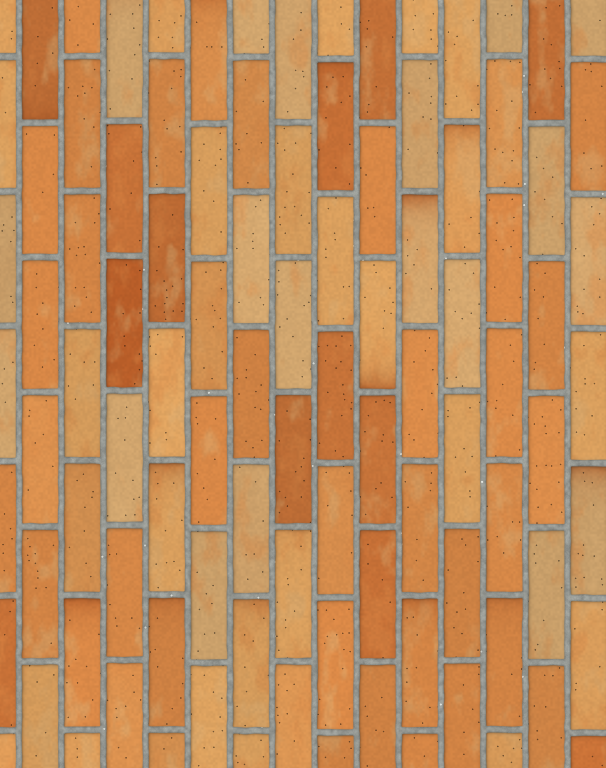
Reproduce this texture procedurally as a Shadertoy shader.

```glsl
// Upright glazed bricks in a half-step running bond with grey mortar joints.
// A staggered grid gives each brick an id; rounded-box distance cuts the joints,
// and hashes and value noise vary the firing colour, scorched ends and pinholes.

#define REPEATS vec2(14.36, 5.70)   // bricks across and down the canvas
#define COLUMN_SHIFT 0.55           // phase of the first column
#define ROW_SHIFT vec2(0.726, 0.209) // phase of even and odd columns
#define JOINT vec2(0.0080, 0.0086)  // mortar widths, in canvas heights
#define WOBBLE 0.0012               // unevenness of the brick edges
#define RUST_SHARE 0.13             // fraction of hard-fired bricks
#define HONEY vec3(0.86, 0.63, 0.37)
#define ORANGE vec3(0.83, 0.52, 0.27)
#define PALE vec3(0.80, 0.64, 0.43)
#define RUST vec3(0.73, 0.37, 0.16)
#define MORTAR vec3(0.58, 0.59, 0.57)

float hash(vec2 p) {
    vec3 q = fract(vec3(p.xyx) * 0.1031);
    q += dot(q, q.yzx + 33.33);
    return fract((q.x + q.y) * q.z);
}

float noise(vec2 p) {
    vec2 i = floor(p), f = fract(p);
    f = f * f * (3.0 - 2.0 * f);
    return mix(mix(hash(i), hash(i + vec2(1, 0)), f.x),
               mix(hash(i + vec2(0, 1)), hash(i + vec2(1, 1)), f.x), f.y);
}

float fbm(vec2 p) {
    float sum = 0.0, amp = 0.5;
    for (int i = 0; i < 4; i++) {
        sum += amp * noise(p);
        p = p * 2.03 + 17.3;
        amp *= 0.5;
    }
    return sum / 0.9375;
}

float roundedBox(vec2 p, vec2 halfSize, float radius) {
    vec2 d = abs(p) - halfSize + radius;
    return length(max(d, 0.0)) + min(max(d.x, d.y), 0.0) - radius;
}

// Coverage of sparse dots, at most one in each small cell
float specks(vec2 p, float cell, float share, float radius, float pixel) {
    vec2 id = floor(p / cell) + 50.0;
    vec2 centre = 0.25 + 0.5 * vec2(hash(id + 3.7), hash(id + 81.2));
    float dist = length(fract(p / cell) - centre) * cell;
    float dot1 = 1.0 - smoothstep(radius - pixel * 0.5, radius + pixel * 0.5, dist);
    return dot1 * step(hash(id + 40.1), share);
}

vec3 brickColour(vec2 id, vec2 q, vec2 halfSize, vec2 p) {
    float tone = hash(id + 11.0), kind = hash(id + 57.0);
    vec3 c = mix(HONEY, ORANGE, smoothstep(0.3, 0.75, tone));
    c = mix(c, PALE, step(kind, 0.17) * 0.9);
    c = mix(c, RUST, step(1.0 - RUST_SHARE, kind) * (0.7 + 0.3 * tone));

    // Soft clouds in the glaze
    vec2 seed = id * 7.31;
    float cloud = fbm(p * vec2(38.0, 22.0) + seed);
    c = mix(c, PALE * 1.04, 0.45 * smoothstep(0.55, 0.8, cloud));
    c = mix(c, ORANGE, 0.4 * smoothstep(0.45, 0.2, cloud));

    // One scorched end on some bricks
    float end = hash(id + 23.0) < 0.6 ? 1.0 : -1.0;
    float reach = halfSize.y - q.y * end + 0.008 * (cloud - 0.5);
    float scorch = smoothstep(0.68, 1.0, hash(id + 91.0));
    c = mix(c, RUST * 0.9, 0.75 * scorch * exp(-max(reach, 0.0) / 0.018));

    return c * (0.96 + 0.08 * hash(id + 35.0)) * (0.97 + 0.06 * noise(p * 330.0));
}

void mainImage(out vec4 fragColor, in vec2 fragCoord) {
    float pixel = 1.0 / iResolution.y;
    vec2 p = fragCoord * pixel;
    vec2 canvas = vec2(iResolution.x * pixel, 1.0);
    vec2 pitch = canvas / REPEATS;

    // Staggered grid with slightly uneven edges
    vec2 warp = vec2(noise(p * 75.0 + 9.0), noise(p * 75.0 + 63.0)) - 0.5;
    vec2 grid = (p + WOBBLE * warp) / pitch;
    grid.x += COLUMN_SHIFT;
    float column = floor(grid.x);
    grid.y += mod(column, 2.0) < 0.5 ? ROW_SHIFT.x : ROW_SHIFT.y;
    grid.y += 0.025 * (hash(vec2(column, 5.0)) - 0.5);
    vec2 id = floor(grid) + 10.0;
    vec2 q = (fract(grid) - 0.5) * pitch;
    vec2 halfSize = 0.5 * (pitch - JOINT);
    float d = roundedBox(q, halfSize, 0.0018);

    // Brick face, with pinholes and shadowed left and upper edges
    vec3 brick = brickColour(id, q, halfSize, p);
    brick *= 1.0 - 0.45 * specks(p, 0.0105, 0.14, 0.0010, pixel);
    vec2 inset = max(vec2(halfSize.x + q.x, halfSize.y - q.y), 0.0);
    brick *= 1.0 - 0.26 * exp(-inset.x / 0.0018) - 0.22 * exp(-inset.y / 0.0018);
    brick *= 1.0 - 0.10 * exp(min(d, 0.0) / 0.0012);

    // Grainy mortar, darker where it meets the bricks
    float grain = fbm(p * 190.0);
    vec3 mortar = MORTAR * (0.84 + 0.32 * grain);
    mortar *= 0.88 + 0.14 * smoothstep(0.0, 0.0028, d);
    mortar += 0.25 * specks(p + 0.4, 0.017, 0.06, 0.0013, pixel);

    float face = 1.0 - smoothstep(-0.75 * pixel, 0.75 * pixel, d);
    fragColor = vec4(clamp(mix(mortar, brick, face), 0.0, 1.0), 1.0);
}
```
